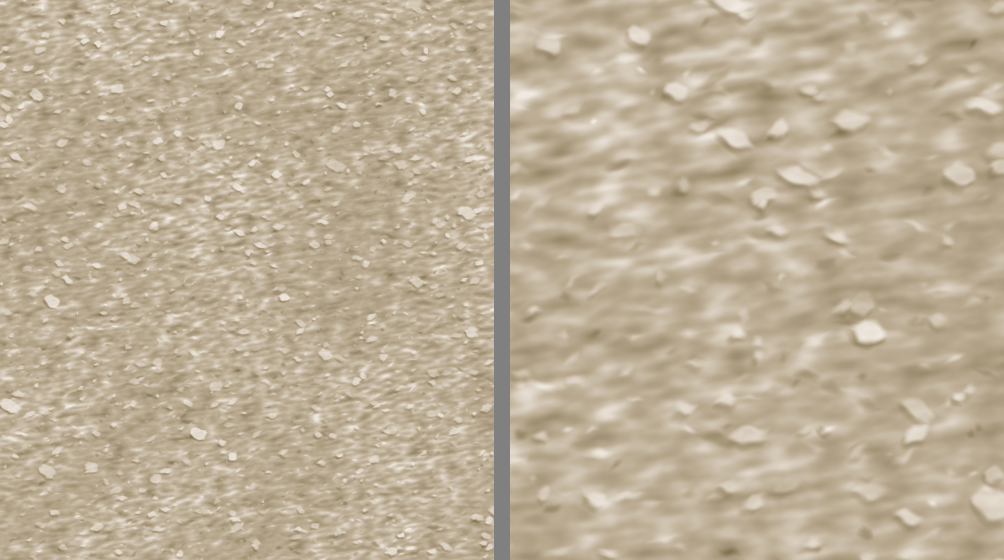
Left, the full canvas; right, a detail of the centre.
Reproduce this texture procedurally as a WebGL 1 fragment shader.

```glsl
precision highp float;

uniform vec2 u_resolution;

#define TILT 0.15
#define SOFTNESS 0.0021
#define STREAK_GAIN 0.85
#define MOTTLE_GAIN 0.50
#define BROAD_GAIN 0.22
#define SHADOW_GAIN 0.75
#define FLECK_GAIN 0.75
#define DARK vec3(0.58, 0.52, 0.40)
#define MID vec3(0.73, 0.67, 0.57)
#define LIGHT vec3(0.92, 0.89, 0.85)

vec2 hash2(vec2 p) {
  vec3 q = fract(p.xyx * vec3(0.1031, 0.1030, 0.0973));
  q += dot(q, q.yzx + 33.33);
  return fract((q.xx + q.yz) * q.zy);
}

vec2 rotate(vec2 p, float angle) {
  float c = cos(angle), s = sin(angle);
  return vec2(c * p.x + s * p.y, c * p.y - s * p.x);
}

float cornerSlope(vec2 corner, vec2 offset) {
  float angle = 6.2832 * hash2(corner).x;
  return dot(vec2(cos(angle), sin(angle)), offset);
}

float gradientNoise(vec2 p) {
  vec2 i = floor(p), f = p - i;
  vec2 u = f * f * f * (f * (f * 6.0 - 15.0) + 10.0);
  vec2 e = vec2(1.0, 0.0);
  float low = mix(cornerSlope(i, f), cornerSlope(i + e, f - e), u.x);
  float high = mix(cornerSlope(i + e.yx, f - e.yx), cornerSlope(i + 1.0, f - 1.0), u.x);
  return 1.4 * mix(low, high, u.y);
}

// Scattered angular chips: one candidate per cell, kept with probability fill.
float chips(vec2 p, float cellSize, float fill, float stretch, vec2 radii) {
  vec2 g = p / cellSize;
  vec2 cell = floor(g);
  float soft = SOFTNESS / cellSize;
  float cover = 0.0;
  for (int j = -1; j <= 1; j++) {
    for (int i = -1; i <= 1; i++) {
      vec2 id = cell + vec2(float(i), float(j));
      vec2 place = hash2(id);
      vec2 kind = hash2(id + 57.0);
      vec2 form = hash2(id + 131.0);
      vec2 d = rotate(g - id - place, (kind.y - 0.5) * 1.1);
      d.x /= mix(1.0, stretch, form.x);
      d.x += d.y * (form.y - 0.5) * 0.8;
      float edge = max(length(d), dot(abs(d), vec2(0.85, 0.75)));
      float radius = mix(radii.x, radii.y, form.y * form.y);
      float chip = 1.0 - smoothstep(-soft, soft, edge - radius);
      float strength = mix(0.5, 1.0, fract(form.x * 7.0 + kind.y));
      cover = max(cover, chip * strength * step(kind.x, fill));
    }
  }
  return cover;
}

float paleGrains(vec2 p) {
  float large = chips(p, 0.055, 0.30, 1.6, vec2(0.09, 0.22));
  float small = chips(p + 11.3, 0.026, 0.38, 2.2, vec2(0.09, 0.23));
  return max(large, small * 0.9);
}

vec3 stoneColor(float tone) {
  return tone < 0.0 ? mix(MID, DARK, min(-tone, 1.8)) : mix(MID, LIGHT, min(tone, 1.1));
}

void main() {
  vec2 p = gl_FragCoord.xy / u_resolution.y + 3.0;
  vec2 q = rotate(p, TILT);

  // Layered ground, drawn out along the grain.
  float broad = gradientNoise(q * vec2(4.0, 6.0));
  float mottle = gradientNoise(q * vec2(24.0, 46.0) + 19.0);
  float streak = gradientNoise(q * vec2(48.0, 125.0) + 7.0);
  float fine = gradientNoise(q * vec2(120.0, 230.0) + 41.0);
  float ground = STREAK_GAIN * streak * (0.45 + abs(mottle) + 0.3 * broad);
  float tone = 0.02 + ground + MOTTLE_GAIN * mottle + BROAD_GAIN * broad + 0.13 * fine;

  // Ragged outlines for everything scattered.
  vec2 ragged = q + 0.0022 * vec2(gradientNoise(q * 95.0), gradientNoise(q * 95.0 + 63.0));

  // Thin dark and pale flecks.
  float darkFleck = chips(ragged + 23.7, 0.021, 0.24, 3.2, vec2(0.07, 0.18));
  float paleFleck = chips(ragged + 37.1, 0.017, 0.30, 3.4, vec2(0.07, 0.16));
  tone += FLECK_GAIN * (paleFleck - darkFleck);

  // Pale grains with a dark rim on the lower left.
  float grain = paleGrains(ragged);
  float shadow = paleGrains(ragged + vec2(0.0025, 0.0035));
  tone -= SHADOW_GAIN * max(shadow - grain, 0.0);
  tone = mix(tone, 0.98 + 0.15 * mottle + 0.12 * fine, grain);

  gl_FragColor = vec4(stoneColor(tone), 1.0);
}
```
